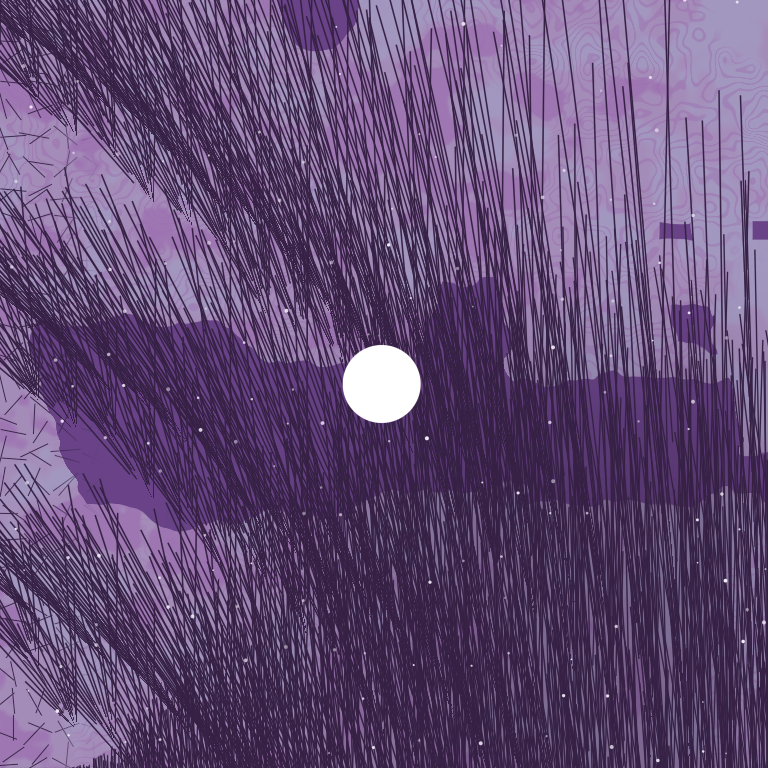
A Shadertoy shader for this background:

```glsl
const vec3 INK = vec3(0.21, 0.13, 0.27);
const vec3 VIOLET = vec3(0.41, 0.26, 0.53);
const vec3 ORCHID = vec3(0.61, 0.44, 0.69);
const vec3 MAUVE = vec3(0.645, 0.55, 0.725);
const vec3 PERIWINKLE = vec3(0.63, 0.61, 0.76);
const float STRAND_WIDTH = 0.001;

float hash(vec2 p) {
    return fract(sin(dot(p, vec2(127.1, 311.7))) * 43758.5453);
}

float noise(vec2 p) {
    vec2 i = floor(p), f = fract(p);
    f = f * f * (3.0 - 2.0 * f);
    return mix(mix(hash(i), hash(i + vec2(1, 0)), f.x),
               mix(hash(i + vec2(0, 1)), hash(i + vec2(1, 1)), f.x), f.y);
}

float fbm(vec2 p) {
    return 0.55 * noise(p) + 0.3 * noise(p * 2.1 + 7.0) + 0.15 * noise(p * 4.3 + 19.0);
}

// Coverage of a shape from its signed distance
float fill(float dist, float px) {
    return 1.0 - smoothstep(-0.7 * px, 0.7 * px, dist);
}

float box(vec2 p, vec2 center, vec2 halfSize) {
    vec2 d = abs(p - center) - halfSize;
    return max(d.x, d.y);
}

float over(float base, float layer) {
    return base + (1.0 - base) * layer;
}

// Marbled ground with patches of fine contour lines
vec3 ground(vec2 p) {
    float n = fbm(p * 16.0);
    vec2 glow = p - vec2(0.45, 0.82);
    float warm = exp(-12.0 * dot(glow, glow))
               + exp(-90.0 * pow(p.y - 0.29, 2.0)) * (1.0 - smoothstep(0.25, 0.5, p.x));
    float cool = smoothstep(0.6, 0.95, p.x) + exp(-120.0 * pow(p.y - 0.22, 2.0));
    vec3 col = mix(MAUVE, PERIWINKLE, 0.7 * smoothstep(0.55, 0.7, n + 0.12 * cool));
    col = mix(col, ORCHID, 0.75 * smoothstep(0.6, 0.68, 1.0 - n + 0.14 * warm - 0.12 * cool));
    float contour = abs(fract(fbm(p * 13.0 + 31.0) * 14.0) - 0.5);
    float patches = smoothstep(0.4, 0.6, noise(p * 6.0 + 50.0));
    return mix(col, ORCHID, 0.5 * patches * (1.0 - smoothstep(0.08, 0.2, contour)));
}

// Dark violet belt and its detached pieces
float violetMask(vec2 p, float px) {
    float wobble = 0.05 * (fbm(p * 18.0) - 0.5);
    float x = p.x + wobble;
    float top = 0.585 - 0.06 * smoothstep(0.28, 0.36, x) + 0.11 * smoothstep(0.53, 0.58, x)
              - 0.13 * smoothstep(0.64, 0.67, x) - 0.1 * smoothstep(0.945, 0.96, x);
    float low = 0.49 - 0.14 * smoothstep(0.05, 0.11, x) - 0.035 * smoothstep(0.1, 0.26, x)
              + 0.04 * smoothstep(0.3, 0.6, x);
    float d = max(max(p.y - top, low - p.y) + wobble, 0.05 - x);
    d = min(d, length((p - vec2(0.42, 1.0)) * vec2(1.0, 0.8)) - 0.045 + wobble);
    d = min(d, box(p, vec2(0.88, 0.7), vec2(0.022, 0.012)) + 0.3 * wobble);
    d = min(d, box(p, vec2(0.9, 0.575), vec2(0.033, 0.035)) + wobble);
    return fill(min(d, box(p, vec2(0.995, 0.7), vec2(0.015, 0.012))), px);
}

// Strands radiating upward from a root, between two angles
float fan(vec2 p, vec2 root, float tilt, float spread, float count,
          float shortest, float longest, float px) {
    vec2 d = p - root;
    float r = length(d);
    if (d.y < 0.0 || r > longest) return 0.0;
    float angle = atan(-d.x, d.y);
    float cell = floor((angle - tilt) / spread * count);
    if (cell < 0.0 || cell >= count) return 0.0;
    vec2 seed = vec2(cell, count) + root * 37.0;
    float strand = tilt + spread * (cell + 0.2 + 0.6 * hash(seed)) / count;
    float end = mix(shortest, longest, hash(seed + 5.3));
    float start = 0.15 * longest * hash(seed + 8.1) * step(0.5, cell);
    float along = max(r - end, start - r);
    return fill(r * abs(sin(angle - strand)) - STRAND_WIDTH, px) * fill(along, px);
}

// Nearly vertical loose hairs, taller toward the right
float hairs(vec2 p, float lean, float pitch, float seed, float px) {
    float u = (p.x + lean * p.y) / pitch;
    float cell = floor(u);
    float offset = (fract(u) - 0.3 - 0.4 * hash(vec2(cell, seed))) * pitch;
    float top = mix(0.08, 0.72, hash(vec2(cell, seed + 3.0))) * smoothstep(0.08, 0.6, p.x);
    float base = top - mix(0.2, 0.8, hash(vec2(cell, seed + 6.0)));
    float hair = fill(abs(offset) - 0.9 * STRAND_WIDTH, px);
    return hair * fill(max(p.y - top, base - p.y), px);
}

// One short randomly turned twig per cell
float twig(vec2 p, float pitch, float seed, float px) {
    vec2 id = floor(p / pitch), q = (fract(p / pitch) - 0.5) * pitch;
    float a = 6.2832 * hash(id + seed);
    vec2 dir = vec2(cos(a), sin(a));
    float across = abs(dot(q, vec2(-dir.y, dir.x)));
    return fill(max(across - 0.0006, abs(dot(q, dir)) - 0.48 * pitch), px);
}

float stars(vec2 p, float pitch, float px) {
    vec2 id = floor(p / pitch);
    vec2 spot = 0.15 + 0.7 * vec2(hash(id + 2.0), hash(id + 9.0));
    float size = mix(0.001, 0.0026, hash(id + 4.0));
    float lit = step(0.5, hash(id + 14.0)) * mix(0.45, 1.0, hash(id + 17.0));
    return lit * fill(length(p - (id + spot) * pitch) - size, px);
}

void mainImage(out vec4 fragColor, in vec2 fragCoord) {
    vec2 p = fragCoord / iResolution.y;
    float px = 1.0 / iResolution.y;
    vec3 col = mix(ground(p), VIOLET, violetMask(p, px));

    // Dusk gathering toward the lower right
    float dusk = smoothstep(0.2, 0.7, p.x) * (1.0 - smoothstep(0.3, 0.68, p.y));
    col = mix(col, INK, 0.35 * dusk * (1.0 - 0.5 * smoothstep(0.92, 0.98, p.x)));

    // Three descending rows of fans that straighten and lengthen rightward
    float ink = 0.0;
    for (int row = 0; row < 3; row++) {
        for (int i = 0; i < 22; i++) {
            float x = 0.05 * float(i);
            float jitter = hash(vec2(i, row));
            float drop = 0.7 * x + 0.45 * x * x;
            vec2 root = vec2(x, 0.98 - 0.37 * float(row) - drop + 0.04 * (jitter - 0.5));
            vec2 tip = root - vec2(0.0, 0.04 + 0.1 * jitter);
            float tilt = 0.04 + 0.93 * pow(max(1.0 - x, 0.0), 1.1);
            float reach = 0.16 + 1.05 * min(x, 0.88);
            float count = floor(mix(6.0, 13.0, smoothstep(0.05, 0.4, tilt)));
            float bundle = floor(0.55 * count);
            ink = over(ink, fan(p, tip, -0.03, tilt, count, 0.3 * reach, reach + 0.07, px));
            ink = over(ink, fan(p, root, 0.75 * tilt, 0.25 * tilt, bundle, 0.65 * reach, reach, px));
        }
    }
    for (int k = 0; k < 5; k++) {
        float s = float(k);
        ink = over(ink, hairs(p, 0.05 * s - 0.03, 0.007 + 0.001 * s, s * 11.0, px));
    }
    float twigs = max(twig(p, 0.035, 1.0, px), twig(p + 0.017, 0.041, 8.0, px));
    ink = over(ink, twigs * (1.0 - smoothstep(0.05, 0.14, p.x)));
    col = mix(col, INK, ink);

    // Stars and the central disc
    col = mix(col, vec3(0.96, 0.93, 0.98), stars(p, 0.058, px));
    col = mix(col, vec3(1.0), fill(length(p - vec2(0.497, 0.5)) - 0.0508, px));
    fragColor = vec4(col, 1.0);
}
```
